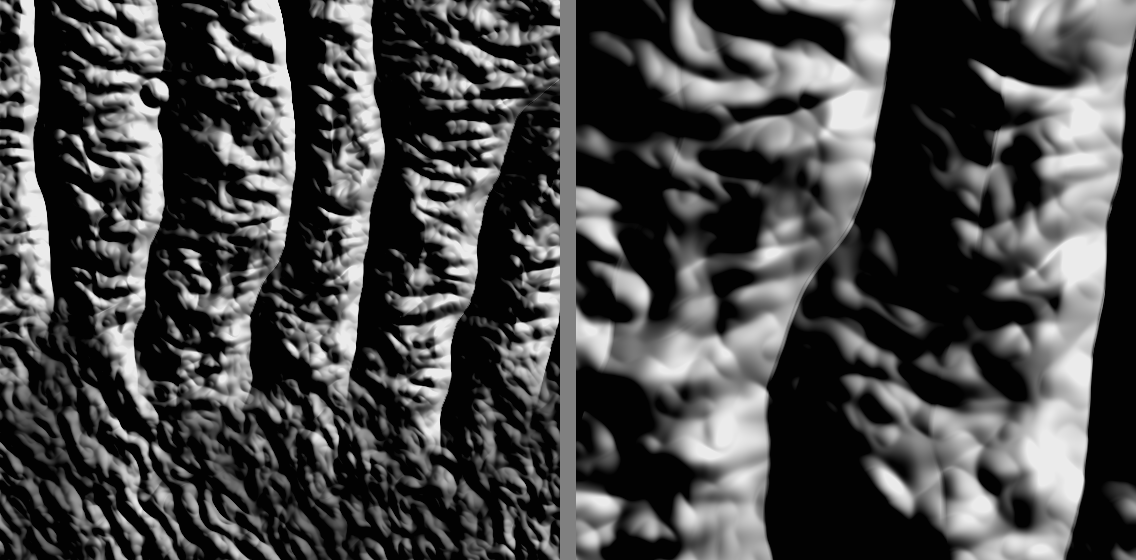
Left, the full canvas; right, a detail of the centre.
A WebGL 1 fragment shader for this texture map:

```glsl
precision highp float;
// Shaded relief of steep branching ridges above darker, finely creased foothills.

uniform vec2 u_resolution;

vec2 gradientAt(vec2 cell) {
  float h = fract(sin(dot(cell, vec2(127.1, 311.7))) * 43758.545);
  return vec2(cos(6.2832 * h), sin(6.2832 * h));
}

float gradientNoise(vec2 p) {
  vec2 i = floor(p), f = fract(p);
  vec2 w = f * f * f * (f * (f * 6.0 - 15.0) + 10.0);
  float a = dot(gradientAt(i), f);
  float b = dot(gradientAt(i + vec2(1, 0)), f - vec2(1, 0));
  float c = dot(gradientAt(i + vec2(0, 1)), f - vec2(0, 1));
  float d = dot(gradientAt(i + vec2(1, 1)), f - vec2(1, 1));
  return mix(mix(a, b, w.x), mix(c, d, w.x), w.y);
}

vec2 bend(vec2 p) {
  return vec2(gradientNoise(p + 21.0), gradientNoise(p + 47.0));
}

// Noise folded into slightly rounded crests.
float crest(vec2 p) {
  float n = gradientNoise(p);
  return -sqrt(n * n + 0.002);
}

// 1 in the foothills, 0 in the high ridges.
float foothills(vec2 p) {
  float edge = p.y + 0.1 * p.x + 0.18 * gradientNoise(p * 4.5 + 3.0);
  return 1.0 - smoothstep(0.31, 0.43, edge);
}

// Long leaning ridges, steeper on the left, with ribs down both flanks.
float highRidges(vec2 p) {
  float tilt = 0.08 + 0.9 * (p.x - 0.38) * (p.x - 0.38);
  float across = p.x - tilt * (p.y - 0.6)
    + 0.12 * gradientNoise(p * vec2(2.7, 2.2) + 7.3)
    + 0.03 * gradientNoise(p * 7.0)
    + 0.008 * gradientNoise(p * 19.0);
  float side = (fract((across - 0.265) / 0.2 + 0.5) - 0.5) * 0.2;
  float d = abs(side);
  float falloff = side < 0.0 ? 27.0 : 15.0;
  float foot = exp(-0.1 * falloff);
  float strength = 0.05 * (0.85 + 0.8 * gradientNoise(p * 3.0 + 60.0));
  float h = strength * (exp(-falloff * d) - foot) / (1.0 - foot);

  vec2 q = p + 0.02 * bend(p * 9.0);
  float flank = smoothstep(0.0, side < 0.0 ? 0.035 : 0.09, d);
  h += 0.06 * flank * crest(vec2(q.x * 6.0, (q.y + 0.6 * d) * 11.0) + 11.0);
  h += (0.009 + 0.033 * flank) * crest(vec2(q.x * 9.0, (q.y + 0.15 * d) * 23.0) + 5.0);
  h += 0.03 * flank * crest(q * 17.0 + 31.0);

  // A small round crater.
  float r = length(p - vec2(0.276, 0.833));
  float rim = (r - 0.025) / 0.011;
  return h * (1.0 - 0.8 * exp(-r * r * 700.0)) + 0.025 * exp(-rim * rim);
}

// Short blocky creases slanting steeply down to the right.
float creasedHills(vec2 p) {
  vec2 q = p + 0.012 * bend(p * 12.0);
  vec2 slant = vec2(dot(q, vec2(0.47, -0.88)), dot(q, vec2(0.88, 0.47)));
  return 0.05 * crest(slant * vec2(7.0, 10.0) + 17.0)
    + 0.03 * crest(slant * vec2(14.0, 25.0) + 2.0)
    + 0.02 * crest(q * 26.0 + 40.0);
}

float terrain(vec2 p) {
  float h = mix(highRidges(p), creasedHills(p), foothills(p));
  return h + 0.006 * crest(p * 42.0);
}

void main() {
  vec2 p = gl_FragCoord.xy / u_resolution;

  // Surface slope by central differences.
  vec2 e = vec2(0.0018, 0.0);
  vec2 slope = vec2(terrain(p + e.xy) - terrain(p - e.xy),
                    terrain(p + e.yx) - terrain(p - e.yx)) / (2.0 * e.x);

  // Low light from the lower left.
  vec3 normal = normalize(vec3(-slope, 1.0));
  float light = max(dot(normal, vec3(-0.77, -0.61, 0.17)), 0.0);

  // Dim the foothills in patches and mottle the lit rock.
  float dim = foothills(p) * (0.38 - 0.5 * gradientNoise(p * 6.0 + 90.0));
  float mottle = 1.0 + 0.25 * gradientNoise(p * 45.0 + 8.0);
  float tone = 1.14 * light * mottle * (1.0 - dim);
  gl_FragColor = vec4(vec3(clamp(tone, 0.008, 0.92)), 1.0);
}
```
